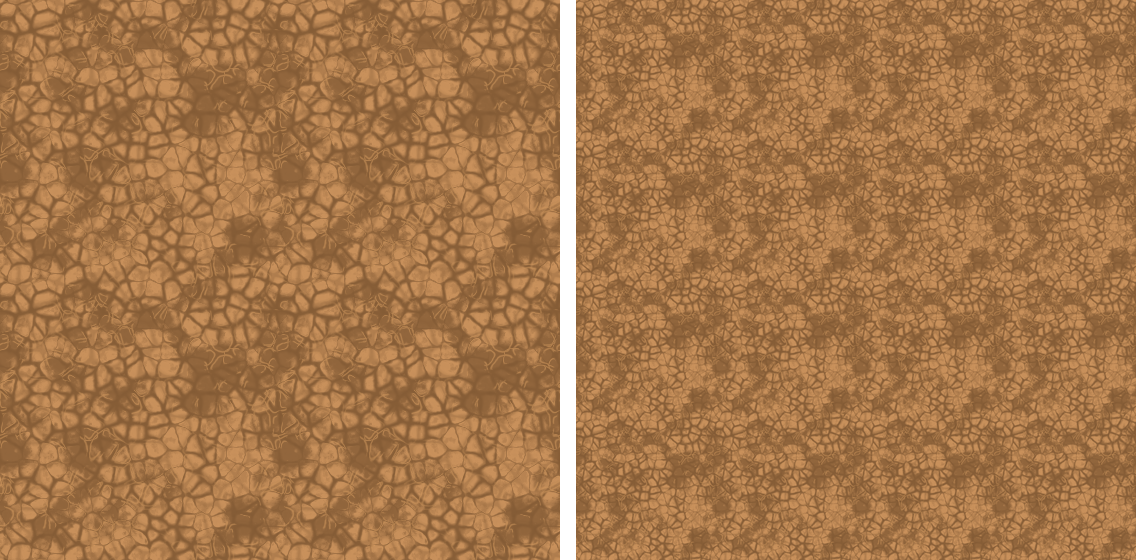
Left: one tile. Right: repeated 2 by 2.
Reproduce this texture procedurally as a Shadertoy shader.

```glsl
#define REPEATS 2.0
#define PEBBLES 17.0
#define FLAKES 12.0
#define STAINS 7.0
#define GRAIN 56.0
#define WARP 0.022
#define SEAM_MIN 0.05
#define SEAM_MAX 0.24
#define RIM_WIDTH 0.035
#define LIGHT_TAN vec3(0.79, 0.57, 0.36)
#define DARK_BROWN vec3(0.52, 0.36, 0.21)
#define RIM_GOLD vec3(0.85, 0.62, 0.38)

vec2 hash2(vec2 c) {
    vec3 q = fract(c.xyx * vec3(0.1031, 0.1030, 0.0973));
    q += dot(q, q.yzx + 33.33);
    return fract((q.xx + q.yz) * q.zy);
}

// Value noise on a lattice that wraps after "period" steps
float wrapNoise(vec2 p, float period, float seed) {
    vec2 i = floor(p), f = fract(p);
    f = f * f * (3.0 - 2.0 * f);
    vec2 lo = mod(i, period) + seed, hi = mod(i + 1.0, period) + seed;
    return mix(mix(hash2(lo).x, hash2(vec2(hi.x, lo.y)).x, f.x),
               mix(hash2(vec2(lo.x, hi.y)).x, hash2(hi).x, f.x), f.y);
}

// Four octaves, each still wrapping over the unit tile
float layeredNoise(vec2 tile, float period, float seed) {
    float sum = 0.0, weight = 0.533;
    for (int k = 0; k < 4; k++) {
        sum += weight * wrapNoise(tile * period, period, seed);
        period *= 2.0;
        seed += 17.0;
        weight *= 0.5;
    }
    return sum;
}

// Wrapping cells with rounded corners: x = distance to border, y = cell value
vec2 roundedCells(vec2 tile, float period, float seed) {
    vec2 p = tile * period, base = floor(p), f = fract(p);
    vec2 nearest = vec2(0.0), owner = vec2(0.0);
    float best = 9.0;
    for (int y = -1; y <= 1; y++)
    for (int x = -1; x <= 1; x++) {
        vec2 cell = vec2(x, y);
        vec2 r = cell + hash2(mod(base + cell, period) + seed) - f;
        if (dot(r, r) < best) {
            best = dot(r, r);
            nearest = r;
            owner = cell;
        }
    }
    float sum = 0.0;
    for (int y = -2; y <= 2; y++)
    for (int x = -2; x <= 2; x++) {
        vec2 cell = owner + vec2(x, y);
        vec2 r = cell + hash2(mod(base + cell, period) + seed) - f;
        vec2 across = r - nearest;
        if (dot(across, across) > 0.0001)
            sum += exp(-16.0 * dot(0.5 * (r + nearest), normalize(across)));
    }
    float id = hash2(mod(base + owner, period) + seed + 61.0).y;
    return vec2(-log(max(sum, 1e-6)) / 16.0, id);
}

// Thin smooth line where "d" is zero
float thinLine(float d, float pixel) {
    float w = max(RIM_WIDTH, pixel);
    return (1.0 - smoothstep(0.0, w, abs(d))) * RIM_WIDTH / w;
}

void mainImage(out vec4 fragColor, in vec2 fragCoord) {
    vec2 tile = fragCoord / iResolution.xy * REPEATS;
    float pixel = REPEATS * PEBBLES / iResolution.y;

    // Uneven outlines
    vec2 bent = tile + WARP * (vec2(layeredNoise(tile, 16.0, 3.0),
                                    layeredNoise(tile, 16.0, 140.0)) - 0.5);
    vec2 pebble = roundedCells(bent, PEBBLES, 11.0);
    vec2 flake = roundedCells(bent, FLAKES, 87.0);

    float stainField = layeredNoise(bent, STAINS, 31.0);
    float wear = layeredNoise(tile, 11.0, 203.0);
    float grain = layeredNoise(bent, GRAIN, 57.0);

    // Dark seams that swell and fade
    float width = mix(SEAM_MIN, SEAM_MAX, smoothstep(0.3, 0.7, wear));
    float edge = pebble.x + 0.07 * (grain - 0.5);
    float seam = 1.0 - smoothstep(0.0, width, edge);
    seam *= mix(0.5, 0.95, smoothstep(0.3, 0.55, wear));
    float crease = 0.35 * (1.0 - smoothstep(0.0, 0.16, flake.x));

    // Blotches broken up by the cells they cross
    float blotch = stainField + 0.16 * (pebble.y - 0.5) + 0.12 * (flake.y - 0.5)
                 + 0.22 * (grain - 0.5);
    float stain = 0.8 * smoothstep(0.48, 0.68, blotch);
    float smudge = 0.3 * smoothstep(0.45, 0.75, grain);
    float dark = 1.0 - (1.0 - seam) * (1.0 - stain) * (1.0 - crease) * (1.0 - smudge);

    // Broken pale rims, strongest over the blotches
    float broken = smoothstep(0.46, 0.6, layeredNoise(tile, 24.0, 171.0));
    float rim = max(thinLine(pebble.x - 0.7 * width, pixel) * step(0.45, pebble.y),
                    thinLine(flake.x - 0.07, pixel));
    rim *= broken * mix(0.35, 0.85, smoothstep(0.4, 0.6, stainField));

    vec3 color = mix(LIGHT_TAN, DARK_BROWN, dark);
    color = mix(color, RIM_GOLD, rim);
    color *= 1.0 + 0.06 * (grain - 0.5);
    fragColor = vec4(color, 1.0);
}
```
